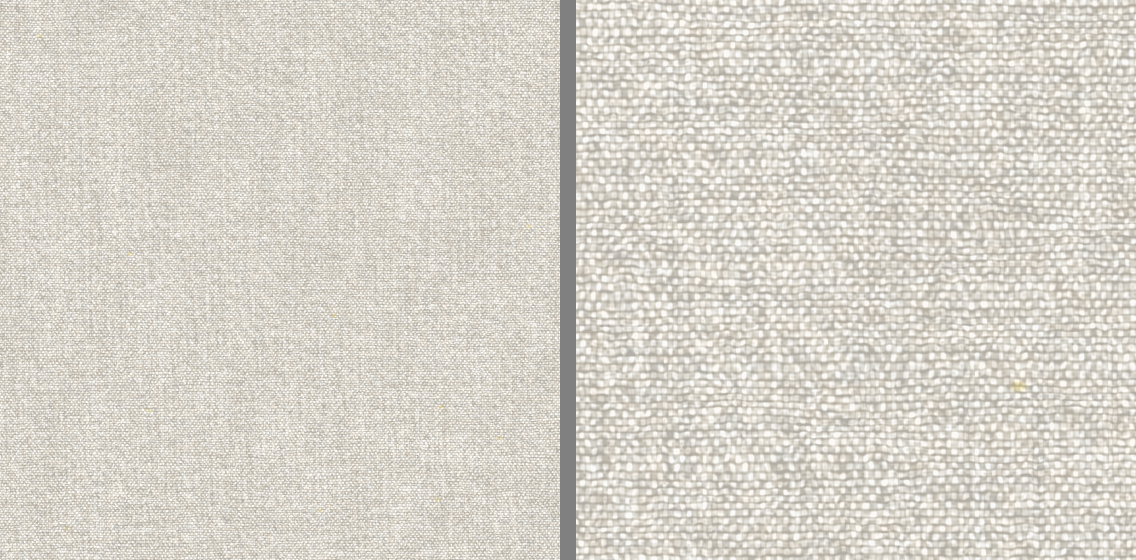
Left: the whole. Right: its middle third, enlarged.
Give the GLSL for this texture, as a WebGL 2 fragment shader.

```glsl
#version 300 es
precision highp float;
// Fine pale linen: a crisp plain weave of thin crossing threads and rare yellow flecks.

uniform vec2 u_resolution;
out vec4 fragColor;

const float PI = 3.14159;

float hash(vec2 p) {
    return fract(sin(dot(p, vec2(127.1, 311.7))) * 43758.5453);
}

// Smooth value noise, 0 to 1
float noise(vec2 p) {
    vec2 i = floor(p), f = fract(p);
    f = f * f * (3.0 - 2.0 * f);
    return mix(mix(hash(i), hash(i + vec2(1, 0)), f.x),
               mix(hash(i + vec2(0, 1)), hash(i + vec2(1, 1)), f.x), f.y);
}

// Height of the cloth, about 0 (gap) to 1 (raised thread)
float weave(vec2 uv) {
    vec2 thread = uv * vec2(290.0, 216.0);

    // Threads wander slightly from a straight grid
    thread += 0.8 * vec2(noise(uv * vec2(50.0, 14.0)), noise(uv * vec2(14.0, 50.0) + 40.0));
    thread += vec2(0.5, 0.32) * vec2(noise(thread * 0.6 + 7.0), noise(thread * 0.6 + 19.0));

    // Weft rows with narrow gaps, fainter warp gaps, and the over-under crossings
    vec2 ridge = smoothstep(0.05, 0.85, abs(sin(PI * thread))) - 0.63;
    float crossing = sin(PI * thread.x) * sin(PI * thread.y);
    float height = 0.47 + 0.56 * ridge.y + 0.22 * ridge.x;
    height += 0.48 * smoothstep(-0.6, 0.6, crossing) - 0.24;

    // Fibre grain, one thread wide and finer
    height += 0.44 * (noise(thread * vec2(1.0, 1.3) + 3.0) - 0.5);
    height += 0.8 * (noise(thread * vec2(1.7, 2.3) + 33.0) - 0.5);

    // Uneven tone along single weft and warp threads
    height += 0.22 * (noise(thread * vec2(0.08, 1.1) + 60.0) - 0.5);
    height += 0.22 * (noise(thread * vec2(1.1, 0.07) + 90.0) - 0.5);
    return height;
}

// Soft spot in a few cells of a coarse grid
float fleck(vec2 uv) {
    vec2 cell = floor(uv * 6.0);
    vec2 centre = 0.2 + 0.6 * vec2(hash(cell + 11.0), hash(cell + 23.0));
    float d = length((fract(uv * 6.0) - centre) * vec2(0.8, 1.2));
    return step(0.86, hash(cell + 5.0)) * (1.0 - smoothstep(0.008, 0.034, d));
}

void main() {
    float pixel = 1.0 / u_resolution.y;
    vec2 uv = gl_FragCoord.xy * pixel;

    // Average the weave over the pixel
    float height = 0.0;
    for (int i = 0; i < 9; i++) {
        vec2 offset = vec2(i % 3 - 1, i / 3 - 1) / 3.0;
        height += weave(uv + offset * pixel) / 9.0;
    }

    // Broad, faint mottling
    height += 0.03 * (noise(uv * 7.0) - 0.5) + 0.05 * (noise(uv * 28.0 + 8.0) - 0.5);

    // Grey-beige gaps to near-white threads, warmest in the middle tones
    float tone = clamp(0.45 + 1.12 * (height - 0.47), -0.15, 1.12);
    vec3 colour = mix(vec3(0.74, 0.72, 0.68), vec3(0.96, 0.95, 0.93), tone);
    colour -= vec3(0.0, 0.012, 0.045) * tone * (1.0 - tone);

    // Warm and cool yarns
    float warmth = noise(uv * vec2(110.0, 216.0) + 30.0) - 0.5;
    colour += warmth * vec3(0.018, 0.0, -0.02);

    colour = mix(colour, colour * vec3(1.04, 0.98, 0.7), 0.6 * fleck(uv));
    fragColor = vec4(colour, 1.0);
}
```
